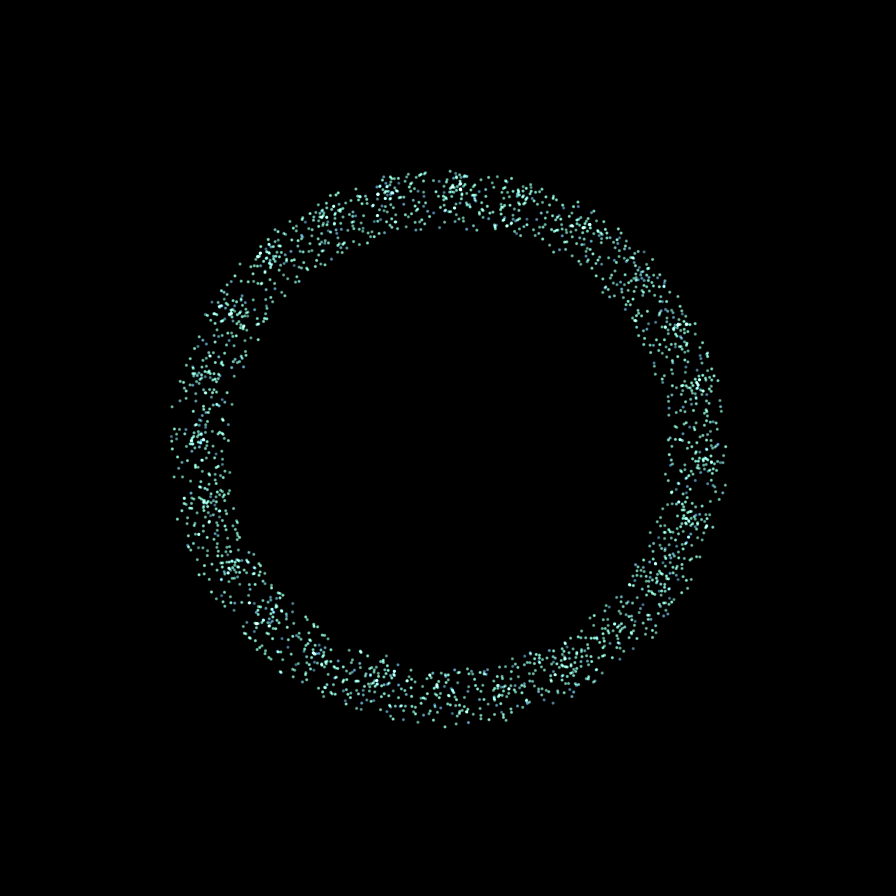
Give the GLSL for this background, as a Shadertoy shader.

```glsl
// A ring of tiny teal and blue sparks on black, with small bright knots.
// Jittered grids scatter the sparks; a density field in polar form bounds
// the ring and gathers extra sparks around evenly spaced knots.

const float TAU = 6.2831853;

vec3 hash3(vec3 p) {
    p = fract(p * vec3(0.1031, 0.1030, 0.0973));
    p += dot(p, p.yxz + 33.33);
    return fract((p.xxy + p.yxx) * p.zyx);
}

// Chance that a grid cell holds a spark at p, measured from the ring centre
float sparkDensity(vec2 p) {
    float radius = length(p);
    float band = smoothstep(0.241, 0.252, radius)
               * (1.0 - smoothstep(0.305, 0.314, radius));

    // Nearest of 24 knots around the ring
    float stepAngle = TAU / 24.0;
    float firstAngle = radians(88.0);
    float index = round((atan(p.y, p.x) - firstAngle) / stepAngle);
    float angle = firstAngle + index * stepAngle;
    float knotRadius = 0.281 + 0.012 * sin(angle + 0.2);
    vec2 offset = p - knotRadius * vec2(cos(angle), sin(angle));
    float spread = dot(offset, offset);
    float strength = hash3(vec3(mod(index, 24.0) + 1.0, 7.0, 3.0)).x;
    float knot = (0.3 + 0.4 * strength) * exp(-spread / 0.00004)
               + 0.28 * exp(-spread / 0.0003);

    return band * (0.19 + knot);
}

// Light from one layer of sparks, one candidate per grid cell
vec3 sparkLayer(vec2 p, float layer) {
    const float CELLS = 160.0;
    vec2 grid = p * CELLS + layer * vec2(0.37, 0.61);
    vec3 light = vec3(0.0);
    for (int y = -1; y <= 1; y++) {
        for (int x = -1; x <= 1; x++) {
            vec2 cell = floor(grid) + vec2(x, y);
            vec3 seed = vec3(cell + 211.0, layer * 17.0 + 5.0);
            vec3 place = hash3(seed);
            vec3 look = hash3(seed + 91.7);
            vec2 toSpark = (cell + place.xy - grid) / CELLS;
            if (place.z < sparkDensity(p + toSpark)) {
                float glow = 1.0 - smoothstep(0.0006, 0.0025, length(toSpark));
                vec3 tint = mix(vec3(0.50, 0.86, 0.75), vec3(0.34, 0.56, 0.70),
                                smoothstep(0.65, 0.95, look.x));
                light += tint * glow * mix(0.75, 1.1, look.y);
            }
        }
    }
    return light;
}

void mainImage(out vec4 fragColor, in vec2 fragCoord) {
    vec2 p = (fragCoord - 0.5 * iResolution.xy) / iResolution.y;
    vec3 color = vec3(0.0);

    // Only the neighbourhood of the ring holds any light
    if (abs(length(p) - 0.2775) < 0.042) {
        for (int layer = 0; layer < 3; layer++) {
            color += sparkLayer(p, float(layer));
        }
    }
    fragColor = vec4(min(color, 1.0), 1.0);
}
```
